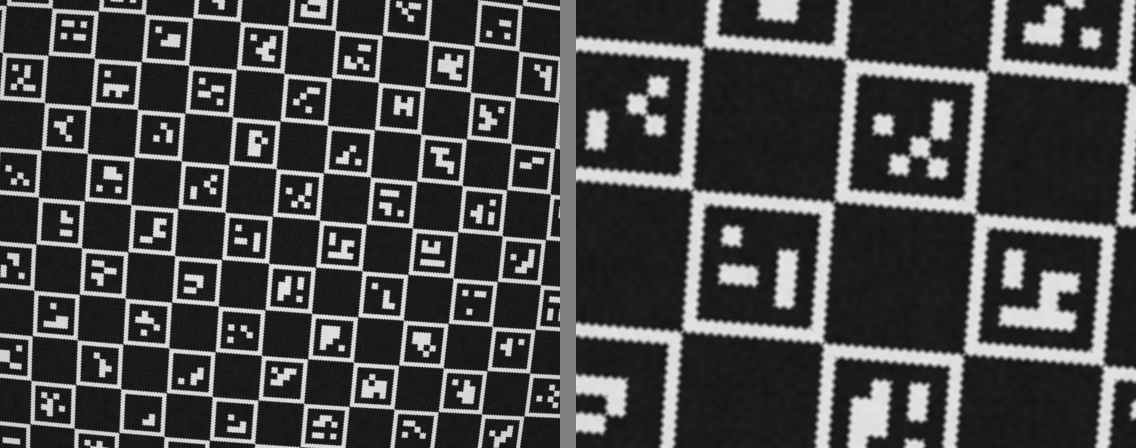
Left: the whole. Right: its middle third, enlarged.
This pattern is drawn by a Shadertoy shader. Its source:

```glsl
// Tilted checkerboard of pale square frames, each holding a random 4x4 bit code,
// printed on dark mottled cloth. The pixel is carried through lens, rotation and
// perspective to board cells, where smooth coverages build checker, frame and bits.

#define CELL 0.1053                 // cell side, in canvas heights
#define CENTER vec2(0.0325, 0.0407) // board centre, y down
#define TILT 0.082                  // board rotation, radians
#define PERSPECTIVE vec2(0.003, 0.0056)
#define BARREL 0.00078              // lens bulge
#define INNER 0.405                 // half side of the dark field in a frame
#define BLUR 0.023                  // edge softness, in cells
#define RIPPLE 0.006                // sawtooth of the printed edges
#define DARK 0.10
#define LIGHT 0.85
#define GRAIN 0.028

uint scramble(uint n) {
    n = (n ^ (n >> 16)) * 0x7feb352dU;
    n = (n ^ (n >> 15)) * 0x846ca68bU;
    return n ^ (n >> 16);
}

float hash(vec2 p) {
    ivec2 i = ivec2(floor(p)) + 4096;
    return float(scramble(uint(i.x) + scramble(uint(i.y))) >> 8) / 16777216.0;
}

vec2 gradient(vec2 p) {
    float a = 6.28318 * hash(p);
    return vec2(cos(a), sin(a));
}

float gradientNoise(vec2 p) {
    vec2 i = floor(p), f = p - i, u = f * f * (3.0 - 2.0 * f);
    vec2 e = vec2(1, 0);
    float low = mix(dot(gradient(i), f), dot(gradient(i + e.xy), f - e.xy), u.x);
    float high = mix(dot(gradient(i + e.yx), f - e.yx), dot(gradient(i + 1.0), f - 1.0), u.x);
    return mix(low, high, u.y);
}

// Canvas position to board cells: undo lens, tilt and perspective
vec2 boardCoord(vec2 p) {
    vec2 d = (p - CENTER) / CELL;
    d *= 1.0 + BARREL * dot(d, d);
    float c = cos(TILT), s = sin(TILT);
    d = vec2(c * d.x + s * d.y, c * d.y - s * d.x);
    return d / (1.0 - dot(PERSPECTIVE, d));
}

// One code bit, empty outside the 4x4 field; fill varies by marker
float codeBit(vec2 id, vec2 slot) {
    if (any(lessThan(slot, vec2(0))) || any(greaterThan(slot, vec2(3)))) return 0.0;
    float fill = mix(0.28, 0.56, hash(id + 517.0));
    return step(hash(id * 4.0 + slot), fill);
}

// Blend the four nearest bits across softened edges
float codeCoverage(vec2 id, vec2 f, float soft) {
    float bitSize = INNER / 3.0;
    vec2 g = f / bitSize + 1.5;
    vec2 slot = floor(g), e = vec2(1, 0);
    float w = min(soft / bitSize, 0.5);
    vec2 t = smoothstep(0.5 - w, 0.5 + w, g - slot);
    return mix(mix(codeBit(id, slot), codeBit(id, slot + e.xy), t.x),
               mix(codeBit(id, slot + e.yx), codeBit(id, slot + 1.0), t.x), t.y);
}

float boardInk(vec2 v, float soft) {
    vec2 id = floor(v + 0.5), f = v - id;
    float isMarker = mod(id.x + id.y, 2.0);

    // Checker: soft exclusive-or of both axes
    vec2 c = smoothstep(-soft, soft, 0.5 - abs(f));
    float same = c.x * c.y + (1.0 - c.x) * (1.0 - c.y);
    float checker = mix(1.0 - same, same, isMarker);

    // Hollow the marker cells, then add their code
    vec2 field = smoothstep(-soft, soft, INNER - abs(f));
    return checker + isMarker * (codeCoverage(id, f, soft) - field.x * field.y);
}

void mainImage(out vec4 fragColor, in vec2 fragCoord) {
    vec2 p = (fragCoord - 0.5 * iResolution.xy) / iResolution.y;
    p.y = -p.y;

    vec2 v = boardCoord(p);
    v += RIPPLE * sin(6.28318 * 16.0 * v.yx);
    float soft = max(BLUR, 0.8 / (iResolution.y * CELL));
    float ink = clamp(boardInk(v, soft), 0.0, 1.0);

    // Cloth mottling and gentle light falloff
    float mottle = gradientNoise(p * 170.0) + 0.6 * gradientNoise(p * 45.0);
    float shade = mix(DARK, LIGHT, ink) * (1.03 - 0.14 * dot(p, p));
    shade += GRAIN * mottle;
    fragColor = vec4(vec3(shade), 1.0);
}
```
